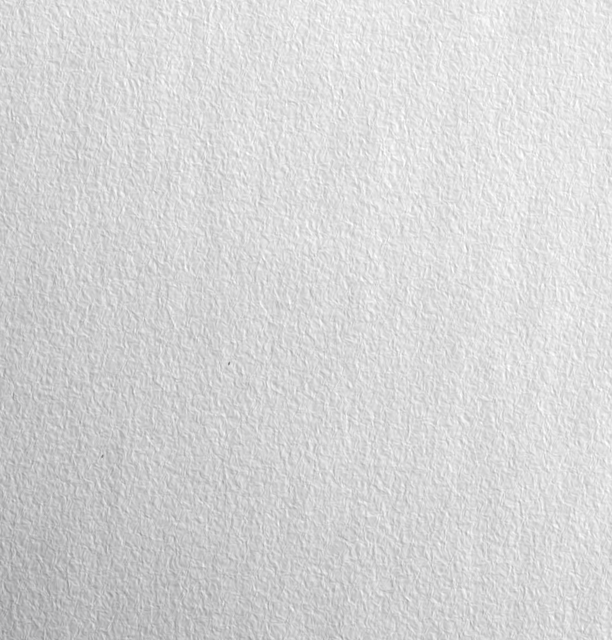
Give the GLSL for this texture, as a Shadertoy shader.

```glsl
vec2 hashGradient(vec2 cell) {
    vec3 q = fract(cell.xyx * vec3(0.1031, 0.1030, 0.0973));
    q += dot(q, q.yzx + 33.33);
    float angle = 6.2832 * fract((q.x + q.y) * q.z);
    return vec2(cos(angle), sin(angle));
}

float gradientNoise(vec2 p) {
    vec2 cell = floor(p), f = fract(p);
    vec2 w = f * f * f * (f * (f * 6.0 - 15.0) + 10.0);
    float a = dot(hashGradient(cell), f);
    float b = dot(hashGradient(cell + vec2(1, 0)), f - vec2(1, 0));
    float c = dot(hashGradient(cell + vec2(0, 1)), f - vec2(0, 1));
    float d = dot(hashGradient(cell + vec2(1, 1)), f - vec2(1, 1));
    return mix(mix(a, b, w.x), mix(c, d, w.x), w.y);
}

mat2 rotation(float angle) {
    float c = cos(angle), s = sin(angle);
    return mat2(c, s, -s, c);
}

// Soft crease along the zero line of the noise
float crease(vec2 p, float softness) {
    float n = gradientNoise(p);
    return -sqrt(n * n + softness * softness);
}

// Narrow raised fibre, present only where the mask noise is high
float sparseFibre(vec2 p, vec2 frequency, float width) {
    float n = gradientNoise(p * frequency) / width;
    float mask = smoothstep(0.0, 0.3, gradientNoise(p * 17.0 + 23.1));
    return mask * exp(-n * n);
}

// Pressed fibres: warped grain, mostly upright
float paperHeight(vec2 p) {
    vec2 warp = vec2(gradientNoise(p * 55.0), gradientNoise(p * 55.0 + 71.3));
    vec2 q = p + 0.0045 * warp;
    float height = 0.8 * gradientNoise(rotation(0.1) * q * vec2(122.0, 84.0) + 13.7);
    height += 0.65 * crease(rotation(0.25) * q * vec2(104.0, 58.0) + 150.0, 0.05);
    height += 0.45 * crease(rotation(-0.6) * q * vec2(130.0, 78.0) + 310.0, 0.05);
    height += 0.55 * gradientNoise(rotation(0.5) * q * vec2(225.0, 145.0) + 47.1);
    height += 0.3 * gradientNoise(rotation(-0.4) * q * vec2(270.0, 200.0) + 83.6);
    height += 0.2 * sparseFibre(rotation(-0.12) * p + 4.0, vec2(42.0, 9.0), 0.06);
    height += 0.16 * sparseFibre(rotation(0.55) * p + 9.0, vec2(48.0, 12.0), 0.07);
    return height;
}

// Difference in height across the light direction
float relief(vec2 p, vec2 toLight, float reach) {
    return paperHeight(p - toLight * reach) - paperHeight(p + toLight * reach);
}

// Broad upright bands and the mottling between them
float streaks(vec2 p) {
    vec2 q = rotation(0.12) * p;
    return gradientNoise(q * vec2(20.0, 4.0) + 5.3)
         + 0.8 * gradientNoise(q * vec2(46.0, 13.0) + 91.7)
         + 0.7 * gradientNoise(q * vec2(64.0, 36.0) + 33.9);
}

float speck(vec2 p, vec2 centre, float radius) {
    vec2 d = rotation(0.4) * (p - centre) * vec2(1.5, 0.8);
    return 1.0 - smoothstep(radius * 0.2, radius, length(d));
}

void mainImage(out vec4 fragColor, in vec2 fragCoord) {
    vec2 uv = fragCoord / iResolution.xy;
    vec2 p = fragCoord / iResolution.y;

    // Light falling off toward the lower left
    const vec3 shadowColor = vec3(0.686, 0.687, 0.692);
    const vec3 lightColor = vec3(0.902);
    float away = 1.0 - 0.5 * (uv.x + uv.y);
    vec3 color = mix(lightColor, shadowColor, away * away);

    // Surface relief, a little stronger in the shade
    float contrast = mix(0.155, 0.205, away);
    color += contrast * relief(p, normalize(vec2(0.8, 0.6)), 0.0011);
    color += 0.026 * streaks(p);

    // Stray dark fibres
    for (int i = 0; i < 2; i++) {
        vec2 centre = vec2(0.16, 0.287) + float(i) * vec2(0.198, 0.145);
        color = mix(color, vec3(0.35), 0.7 * speck(p, centre, 0.0036));
    }

    fragColor = vec4(clamp(color, 0.0, 1.0), 1.0);
}
```
